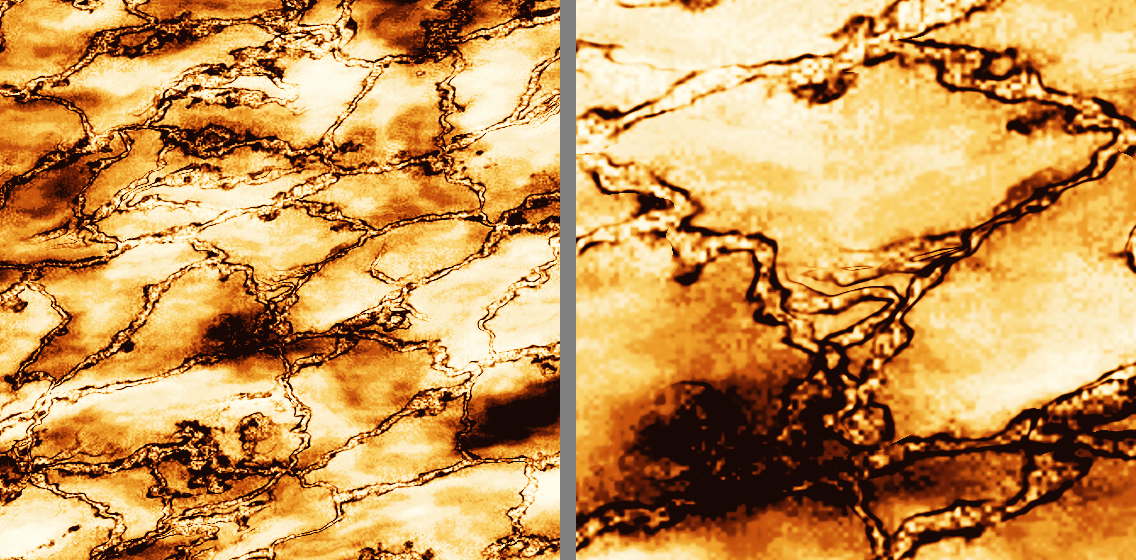
Left: the whole. Right: its middle third, enlarged.
A WebGL 1 fragment shader for this texture:

```glsl
precision highp float;
// Amber marble: pale slanted plates split by dark, speckled double veins.
uniform vec2 u_resolution;

#define TILT 0.29                 // slant of the veins, radians
#define PLATES vec2(3.3, 6.6)     // plates per canvas, along and across
#define VEINS vec2(5.0, 10.0)     // frequency of the small veins
#define WARP vec2(0.09, 0.045)    // folding of the plates
#define LINE_OFFSET 0.0085        // dark line to seam centre
#define LINE_WIDTH 0.0032
#define LINE_DEPTH 2.9
#define GRAIN 330.0               // speckles per canvas
#define TONE_CONTRAST 1.75
#define BRIGHTNESS 0.58

float hash(vec2 p) {
  return fract(sin(dot(p, vec2(127.1, 311.7))) * 43758.5453);
}

// Value noise from -1 to 1
float noise(vec2 p) {
  vec2 i = floor(p), f = fract(p);
  f = f * f * (3.0 - 2.0 * f);
  float low = mix(hash(i), hash(i + vec2(1.0, 0.0)), f.x);
  float high = mix(hash(i + vec2(0.0, 1.0)), hash(i + 1.0), f.x);
  return 2.0 * mix(low, high, f.y) - 1.0;
}

float fbm(vec2 p) {
  float sum = 0.0, amplitude = 1.0;
  for (int i = 0; i < 5; i++) {
    sum += amplitude * noise(p);
    p = mat2(0.98, 0.2, -0.2, 0.98) * p * 2.07 + 13.7;
    amplitude *= 0.54;
  }
  return sum;
}

// Canvas distance to the nearest border between plates
float plateEdge(vec2 q) {
  vec2 cell = floor(q * PLATES), f = fract(q * PLATES);
  vec2 nearest = vec2(0.0), second = vec2(0.0);
  float d1 = 64.0, d2 = 64.0;
  for (int y = -1; y <= 1; y++) {
    for (int x = -1; x <= 1; x++) {
      vec2 o = vec2(float(x), float(y));
      vec2 seed = o + vec2(hash(cell + o), hash(cell + o + 57.3)) - f;
      float d = dot(seed, seed);
      if (d < d1) {
        d2 = d1; second = nearest;
        d1 = d; nearest = seed;
      } else if (d < d2) {
        d2 = d; second = seed;
      }
    }
  }
  return 0.5 * (d2 - d1) / max(length((second - nearest) * PLATES), 0.5);
}

float veinField(vec2 q) {
  vec2 p = q * VEINS + 31.0;
  return noise(p) + 0.5 * noise(p * 2.1 + 5.0) + 0.25 * noise(p * 4.3 + 9.0);
}

// Canvas distance to the zero contour of the vein field
float veinEdge(vec2 q) {
  float e = 0.002, v = veinField(q);
  vec2 slope = vec2(veinField(q + vec2(e, 0.0)), veinField(q + vec2(0.0, e))) - v;
  return abs(v) / max(length(slope) / e, 3.0);
}

// Pale core, dark flanking line and a soft brown halo
float seam(float d, float dash) {
  float core = exp(-pow(d / 0.005, 2.0));
  float line = exp(-pow((d - LINE_OFFSET) / LINE_WIDTH, 2.0));
  return 0.35 * core - LINE_DEPTH * dash * line - 0.45 * exp(-d / 0.018);
}

// Stops sit at the middle of each colour's share of the area
vec3 palette(float t) {
  vec3 c = mix(vec3(0.09, 0.03, 0.02), vec3(0.40, 0.11, 0.02), smoothstep(0.02, 0.065, t));
  c = mix(c, vec3(0.78, 0.32, 0.05), smoothstep(0.065, 0.17, t));
  c = mix(c, vec3(0.93, 0.61, 0.15), smoothstep(0.17, 0.355, t));
  c = mix(c, vec3(0.98, 0.81, 0.39), smoothstep(0.355, 0.58, t));
  c = mix(c, vec3(0.99, 0.93, 0.78), smoothstep(0.58, 0.83, t));
  return mix(c, vec3(1.0, 0.99, 0.93), smoothstep(0.83, 1.0, t));
}

void main() {
  vec2 p = gl_FragCoord.xy / u_resolution.y;
  float c = cos(TILT), s = sin(TILT);
  vec2 q = vec2(c * p.x + s * p.y, c * p.y - s * p.x) + 3.0;

  // Folded coordinates
  vec2 fold = q * vec2(4.0, 7.0);
  vec2 w = q + WARP * vec2(fbm(fold), fbm(fold + 17.0));

  // Seams, with small veins gathered in busy zones
  float busy = smoothstep(-0.2, 0.3, noise(q * vec2(3.0, 5.0) + 71.0));
  float jitter = 0.0025 * noise(p * 140.0);
  float plate = abs(plateEdge(w) + jitter);
  float vein = abs(veinEdge(w) + jitter);
  float dash = 0.75 + 0.6 * noise(p * vec2(60.0, 90.0));
  float seams = seam(plate, dash) + busy * seam(vein, dash);

  // Cloudy tone, streaks, dark blotches and grain
  float tone = TONE_CONTRAST * fbm(mix(w, p + 3.0, 0.3) * vec2(4.0, 8.5) + 43.0);
  tone += 0.3 * noise(p * vec2(28.0, 80.0));
  tone -= 1.7 * smoothstep(0.3, 0.8, noise(w * vec2(4.0, 6.0) + 91.0));
  float nearSeam = max(exp(-plate / 0.012), busy * exp(-vein / 0.012));
  float grain = noise(p * GRAIN) * (0.2 + 1.7 * nearSeam);

  float level = BRIGHTNESS + tone + seams + grain;
  gl_FragColor = vec4(palette(1.0 / (1.0 + exp(-1.7 * level))), 1.0);
}
```
